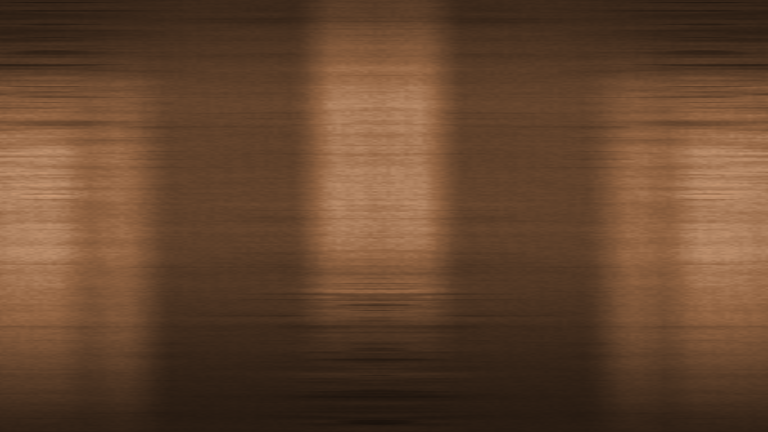
Reproduce this texture procedurally as a Shadertoy shader.

```glsl
// Brushed bronze sheet lit by a central glow and a double glow at each side.
// Smooth bands give the tone, stretched value noise the mirrored brush marks,
// and a warm ramp turns the tone into metal colour.

float hash(vec2 p) {
    return fract(sin(dot(p, vec2(127.1, 311.7))) * 43758.5453);
}

float noise(vec2 p) {
    vec2 i = floor(p), f = fract(p);
    f = f * f * (3.0 - 2.0 * f);
    return mix(mix(hash(i), hash(i + vec2(1, 0)), f.x),
               mix(hash(i + vec2(0, 1)), hash(i + vec2(1, 1)), f.x), f.y);
}

// Long horizontal scratches, centred on zero
float brushMarks(vec2 p) {
    float sum = 0.0, weight = 0.5;
    vec2 scale = vec2(2.5, 38.0);
    for (int i = 0; i < 4; i++) {
        sum += weight * (noise(p * scale + float(i) * 17.3) - 0.5);
        scale *= vec2(1.8, 1.9);
        weight *= 0.85;
    }
    return sum;
}

// Brightness of the lit sheet; d is the distance from the mirror axis
float sheetTone(float d, float y) {
    float base = mix(0.16, 0.38, smoothstep(0.0, 0.52, y));
    base *= 1.0 - 0.4 * smoothstep(0.75, 1.02, y);

    // Central glow, fading into the dark foot of the sheet
    float centre = smoothstep(0.115, 0.05, d) * smoothstep(0.1, 0.52, y);
    centre *= 1.0 - 0.6 * smoothstep(0.72, 1.03, y);
    centre *= 1.0 - 0.06 * smoothstep(0.025, 0.0, d);

    // Inner and outer glows at the sides
    float inner = smoothstep(0.265, 0.335, d) * smoothstep(0.95, 0.55, y);
    inner *= smoothstep(-0.1, 0.3, y) * (1.0 - 0.2 * exp(-pow((d - 0.38) / 0.025, 2.0)));
    float outer = smoothstep(0.36, 0.43, d) * smoothstep(0.85, 0.5, y);
    outer *= smoothstep(-0.05, 0.45, y) * (1.0 - 0.3 * smoothstep(0.46, 0.51, d));

    float topShade = smoothstep(0.2, 0.45, d) * smoothstep(0.6, 0.95, y);
    return base * (1.0 - 0.2 * topShade) + 0.29 * centre + 0.21 * inner + 0.11 * outer;
}

vec3 bronze(float tone) {
    vec3 warm = tone * vec3(1.0, 0.68, 0.445);
    return mix(warm, tone * vec3(1.0, 0.75, 0.56), smoothstep(0.54, 0.72, tone));
}

void mainImage(out vec4 fragColor, in vec2 fragCoord) {
    vec2 uv = fragCoord / iResolution.xy;
    float d = abs(uv.x - 0.492);
    float tone = sheetTone(d, uv.y);

    // Brush marks deepen at the upper sides and below the central glow
    float sideMarks = smoothstep(0.22, 0.45, d) * smoothstep(0.4, 0.75, uv.y);
    float footMarks = smoothstep(0.17, 0.04, d) * smoothstep(0.45, 0.25, uv.y);
    float topMarks = 0.4 * smoothstep(0.85, 1.0, uv.y);
    float depth = 0.13 + 0.45 * max(max(sideMarks, footMarks), topMarks);
    tone *= 1.0 + depth * brushMarks(vec2(d, uv.y));

    // Thin dark scratches
    float scratch = smoothstep(0.72, 0.92, noise(vec2(d * 7.0, uv.y * 160.0) + 41.0));
    tone *= 1.0 - scratch * (0.06 + 0.2 * max(sideMarks, footMarks));

    // Fine short grain
    float grain = noise(uv * vec2(170.0, 270.0)) - 0.5;
    tone *= 1.0 + 0.09 * grain;

    fragColor = vec4(bronze(clamp(tone, 0.0, 1.0)), 1.0);
}
```
